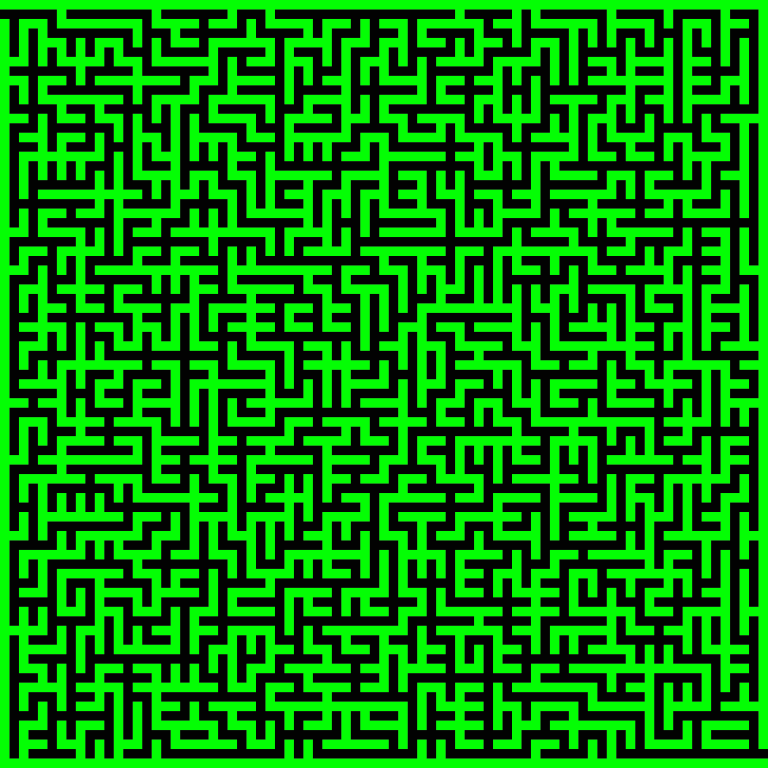
Write a Shadertoy shader that draws this pattern.

```glsl
// A square maze of bright green walls and black corridors of equal width.
// Every inner post of a lattice grows one wall toward a random neighbour;
// odd posts avoid walls already grown toward them, so none is doubled.

const int CELLS = 40;                 // corridor cells per side
const int LAST = 2 * CELLS;           // index of the last wall tile
const uint SEED = 71u;
const vec3 CORRIDOR = vec3(0.008, 0.008, 0.008);
const vec3 WALL = vec3(0.015, 0.995, 0.015);
const vec3 EDGE_TINT = vec3(0.32, 0.0, 0.33);

uint hash(ivec2 p) {
    uint h = uint(p.x) * 1597u + uint(p.y) * 51749u + SEED * 7919u;
    h = (h ^ (h >> 15)) * 739391u;
    h = (h ^ (h >> 13)) * 668265u;
    h = (h ^ (h >> 14)) * 374761u;
    return h ^ (h >> 16);
}

bool onBorder(ivec2 p, int last) {
    return p.x <= 0 || p.y <= 0 || p.x >= last || p.y >= last;
}

// One of the four axis directions.
ivec2 heading(uint turn) {
    int s = (turn & 2u) == 0u ? 1 : -1;
    return (turn & 1u) == 0u ? ivec2(s, 0) : ivec2(0, s);
}

// Unconstrained direction of a post; border posts grow nothing.
ivec2 freeGrowth(ivec2 post) {
    return onBorder(post, CELLS) ? ivec2(0) : heading(hash(post) >> 8);
}

// Final direction: odd posts turn until no neighbour points back.
ivec2 growth(ivec2 post) {
    ivec2 first = freeGrowth(post);
    if (((post.x + post.y) & 1) == 0 || onBorder(post, CELLS)) return first;
    uint turn = hash(post) >> 8;
    for (uint k = 0u; k < 4u; k++) {
        ivec2 dir = heading(turn + k);
        if (freeGrowth(post + dir) != -dir) return dir;
    }
    return first;
}

// Wall between two adjacent posts, found at a tile with one odd coordinate.
bool grownWall(ivec2 tile) {
    if (onBorder(tile, LAST)) return true;
    ivec2 along = (tile.x & 1) == 1 ? ivec2(1, 0) : ivec2(0, 1);
    return growth((tile - along) / 2) == along
        || growth((tile + along) / 2) == -along;
}

bool sealedCell(ivec2 cell) {
    for (uint k = 0u; k < 4u; k++)
        if (!grownWall(cell + heading(k))) return false;
    return true;
}

// 1 for a wall tile, 0 for a corridor tile.
float wallTile(ivec2 tile) {
    // entrance at the upper left, exit at the lower right
    if (tile == ivec2(0, LAST - 1) || tile == ivec2(LAST, 1)) return 0.0;
    if (onBorder(tile, LAST)) return 1.0;
    ivec2 odd = tile & 1;
    if (odd == ivec2(0)) return 1.0;
    if (odd == ivec2(1)) return 0.0;
    if (!grownWall(tile)) return 0.0;
    // a fully enclosed single cell opens to its right
    bool opened = odd.x == 0 && sealedCell(tile - ivec2(1, 0));
    return opened ? 0.0 : 1.0;
}

void mainImage(out vec4 fragColor, in vec2 fragCoord) {
    float tiles = float(LAST + 1);
    float side = min(iResolution.x, iResolution.y);
    vec2 uv = (fragCoord - 0.5 * iResolution.xy) / side + 0.5;
    vec2 p = uv * tiles - 0.5;
    ivec2 tile = ivec2(floor(p));

    // blend the four nearest tiles by their coverage of one pixel
    vec2 blend = clamp((fract(p) - 0.5) * side / tiles + 0.5, 0.0, 1.0);
    float lower = mix(wallTile(tile), wallTile(tile + ivec2(1, 0)), blend.x);
    float upper = mix(wallTile(tile + ivec2(0, 1)), wallTile(tile + ivec2(1, 1)), blend.x);
    float cover = mix(lower, upper, blend.y);

    vec3 color = mix(CORRIDOR, WALL, cover) + EDGE_TINT * cover * (1.0 - cover);
    fragColor = vec4(color, 1.0);
}
```
